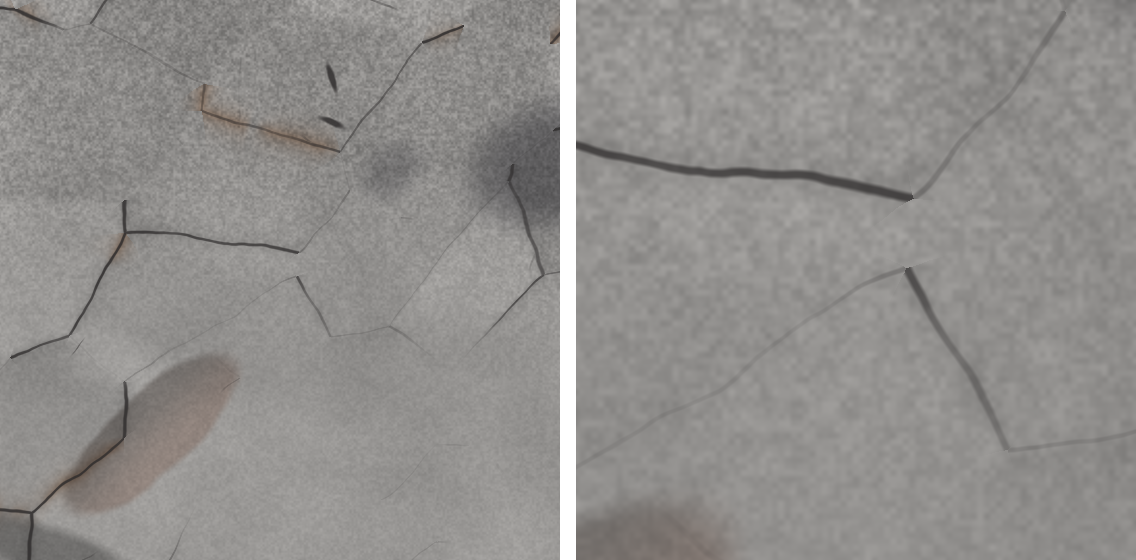
Left: the whole. Right: its middle third, enlarged.
Reproduce this texture procedurally as a three.js fragment shader.

```glsl
// Weathered grey rock split into slanted slabs by thin dark cracks.
// Skewed cellular noise gives slabs and cracks, layered sines bend and mottle
// them, soft ellipses lay down stains, and fine noise adds the grain.
varying vec2 vUv;

float hash(vec2 cell) {
  vec3 q = fract(cell.xyx * 0.1031);
  q += dot(q, q.yzx + 33.33);
  return fract((q.x + q.y) * q.z);
}

vec2 seed(vec2 cell) {
  return 0.5 + 0.78 * (vec2(hash(cell), hash(cell + 57.0)) - 0.5);
}

// Layered, rotated sines: broad and fine mottling around zero
float waves(vec2 p) {
  float sum = 0.0, amp = 0.5;
  for (int i = 0; i < 5; i++) {
    p = mat2(0.8, 0.6, -0.6, 0.8) * p * 1.8 + 1.7;
    p += 0.6 * sin(p.yx * 0.7 + 2.0);
    sum += amp * sin(p.x) * sin(p.y);
    amp *= 0.6;
  }
  return sum;
}

// Smooth noise for the mineral grain, around zero
float grain(vec2 p) {
  vec2 c = floor(p), f = fract(p);
  f = f * f * (3.0 - 2.0 * f);
  float low = mix(hash(c), hash(c + vec2(1, 0)), f.x);
  float high = mix(hash(c + vec2(0, 1)), hash(c + vec2(1, 1)), f.x);
  return mix(low, high, f.y) - 0.5;
}

// Cellular slabs: distance to the border, random of border, random of slab
vec3 slabs(vec2 p) {
  vec2 base = floor(p), f = fract(p), nearCell = base, nearest = vec2(9.0);
  for (int y = -1; y <= 1; y++)
  for (int x = -1; x <= 1; x++) {
    vec2 o = vec2(x, y), r = o + seed(base + o) - f;
    if (dot(r, r) < dot(nearest, nearest)) { nearest = r; nearCell = base + o; }
  }
  float border = 9.0, borderId = 0.0;
  for (int y = -2; y <= 2; y++)
  for (int x = -2; x <= 2; x++) {
    vec2 o = vec2(x, y), r = o + seed(base + o) - f, gap = r - nearest;
    if (dot(gap, gap) > 0.0001) {
      float d = dot(0.5 * (r + nearest), normalize(gap));
      if (d < border) { border = d; borderId = hash(base + o + nearCell + 11.0); }
    }
  }
  return vec3(border, borderId, hash(nearCell + 23.0));
}

// Tilted ellipse, 1 inside and 0 outside, with a soft rim
float stain(vec2 p, vec2 centre, vec2 radii, float angle, float soft) {
  float c = cos(angle), s = sin(angle);
  vec2 q = mat2(c, -s, s, c) * (p - centre) / radii;
  return 1.0 - smoothstep(1.0 - soft, 1.0 + soft, length(q));
}

void main() {
  vec2 p = vUv;
  float cloud = waves(p * 2.2), mottle = waves(p * 9.0 + 4.0);
  vec2 bent = p + 0.022 * vec2(waves(p * 3.0), waves(p * 3.0 + 9.0))
                + 0.004 * vec2(mottle, waves(p * 11.0));

  // Slab axes: one climbs to the right, the other falls gently to the right
  vec2 slant = vec2(dot(bent, vec2(0.441, 0.945)), dot(bent, vec2(0.788, -0.693)));
  vec3 slab = slabs(slant * vec2(3.2, 4.4) + 3.0);
  vec3 chip = slabs(slant * vec2(5.5, 7.0) + 20.0);
  float calm = stain(bent, vec2(0.72, 0.14), vec2(0.46, 0.25), 0.1, 0.25);

  // Stone tone: smoother and paler below, coarser above
  float tone = 0.59 - 0.025 * p.y + 0.045 * cloud + 0.025 * mottle;
  tone += (slab.z - 0.5) * 0.085 * (1.0 - calm) * smoothstep(0.0, 0.03, slab.x);
  tone += 0.05 * stain(bent, vec2(0.41, 0.61), vec2(0.13, 0.09), -0.4, 0.7);
  tone += 0.05 * stain(bent, vec2(0.18, 0.36), vec2(0.1, 0.05), -0.4, 0.5);
  float coarse = mix(0.06, 0.16, smoothstep(0.25, 0.85, p.y + 0.15 * cloud));
  tone += coarse * (0.6 * grain(p * 150.0) + 0.7 * grain(p * 270.0 + 31.0));
  vec3 rock = tone * vec3(1.012, 1.0, 0.985);

  // Shadowed hollows and damp stains
  float hollow = 0.8 * stain(bent, vec2(0.99, 0.71), vec2(0.15, 0.11), 0.4, 0.4);
  hollow += 0.45 * stain(bent, vec2(0.70, 0.70), vec2(0.06, 0.04), 0.6, 0.6);
  rock = mix(rock, rock * vec3(0.63, 0.63, 0.655), hollow);
  float lens = stain(bent, vec2(0.27, 0.225), vec2(0.19, 0.072), 0.78, 0.1);
  float blush = smoothstep(-0.06, 0.09, p.x - p.y - 0.03);
  rock *= mix(vec3(1.0), mix(vec3(0.75, 0.73, 0.72), vec3(0.91, 0.84, 0.81), blush), lens);
  rock *= 1.0 - 0.28 * stain(bent, vec2(0.12, 0.0), vec2(0.17, 0.05), -0.4, 0.25);

  // Rust gathers along a few borders
  float edge = slab.x / 4.0, fine = chip.x / 6.5;
  float rust = exp(-edge * 70.0) * smoothstep(0.72, 0.85, slab.y)
             * smoothstep(-0.05, 0.35, waves(p * 5.0 + 2.0)) * (1.0 - calm);
  rock = mix(rock, rock * vec3(0.95, 0.82, 0.72), rust);

  // Cracks: strength varies by border and fades in and out along it
  float fade = smoothstep(-0.4, 0.25, waves(p * 3.5 + 6.0));
  float strength = smoothstep(0.15, 0.8, slab.y) * mix(0.35, 1.0, fade) * (1.0 - calm);
  float width = mix(0.0018, 0.0042, strength);
  float crack = strength * (1.0 - smoothstep(width * 0.25, width, edge));
  float hair = smoothstep(0.62, 0.9, chip.y) * smoothstep(0.0, 0.3, waves(p * 4.0 + 15.0));
  crack = max(crack, 0.6 * hair * (1.0 - 0.7 * calm) * (1.0 - smoothstep(0.0005, 0.0024, fine)));
  rock *= 1.0 - 0.16 * strength * exp(-edge * 110.0);

  // Two deep gouges near the top
  crack = max(crack, stain(bent, vec2(0.605, 0.865), vec2(0.027, 0.005), -1.3, 0.4));
  crack = max(crack, stain(bent, vec2(0.6, 0.785), vec2(0.022, 0.006), -0.3, 0.4));
  gl_FragColor = vec4(mix(rock, vec3(0.19, 0.18, 0.18), 0.85 * crack), 1.0);
}
```
